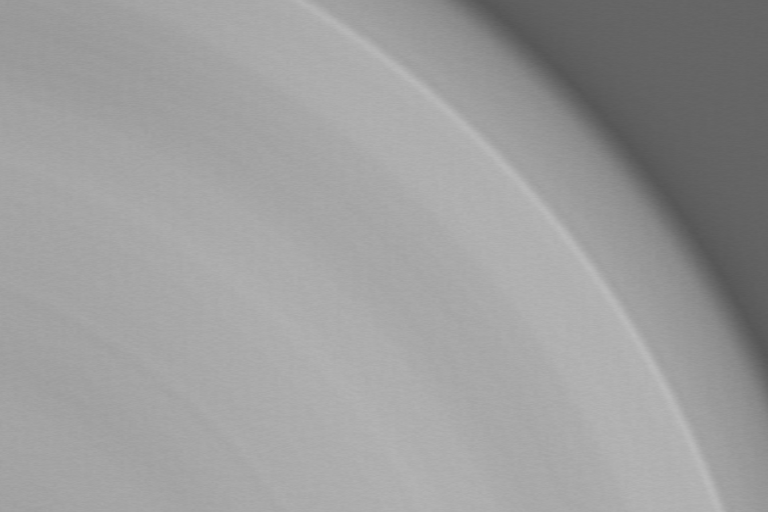
This texture is drawn by a Shadertoy shader. Its source:

```glsl
// Soft grey concentric disc bands with a bright ridge, a shaded rim and fine brushed grain.

float hash(vec2 p) {
    return fract(sin(dot(p, vec2(127.1, 311.7))) * 43758.5453);
}

float valueNoise(vec2 p) {
    vec2 cell = floor(p), f = fract(p);
    f = f * f * (3.0 - 2.0 * f);
    return mix(mix(hash(cell), hash(cell + vec2(1, 0)), f.x),
               mix(hash(cell + vec2(0, 1)), hash(cell + vec2(1, 1)), f.x), f.y);
}

// Bell-shaped band across the radius
float band(float r, float centre, float width) {
    float d = (r - centre) / width;
    return exp(-d * d);
}

// Broad and narrow rings on the disc face
float discTone(vec2 p, float r) {
    float tone = 0.638 + 0.036 * smoothstep(0.0, 0.75, p.x) + 0.012 * smoothstep(0.6, 1.3, p.x);
    tone -= 0.014 * smoothstep(0.5, 1.0, p.y) * (1.0 - smoothstep(0.2, 0.9, p.x));
    tone -= 0.024 * band(r, 1.68, 0.11);
    tone += 0.012 * band(r, 1.45, 0.12);
    tone += 0.008 * smoothstep(1.78, 1.82, r);
    tone -= 0.010 * band(r, 1.19, 0.012) + 0.012 * band(r, 1.08, 0.08);
    tone += 0.006 * band(r, 1.215, 0.01);

    // Faint grooves, finer at each octave
    for (float i = 0.0; i < 3.0; i++) {
        tone += 0.006 * (valueNoise(vec2(r * 18.0 * exp2(i), 7.0 + i)) - 0.5);
    }
    return tone;
}

// Outer lip, darkening as it curves down to the rim
float lipTone(float r) {
    float tone = mix(0.645, 0.59, smoothstep(1.96, 2.07, r));
    tone -= 0.08 * smoothstep(2.05, 2.15, r);
    return tone - 0.165 * smoothstep(2.105, 2.175, r);
}

void mainImage(out vec4 fragColor, in vec2 fragCoord) {
    vec2 p = fragCoord / iResolution.y;
    float r = length(p - vec2(-0.4355, -0.677));
    float pixel = 1.0 / iResolution.y;

    // Disc, ridge and lip
    float tone = mix(discTone(p, r), lipTone(r), smoothstep(1.955, 1.985, r));
    tone += 0.035 * band(r, 1.962, 0.007 + pixel);
    tone -= 0.012 * band(r, 1.982, 0.010);

    // Backdrop with a contact shadow beside the rim
    float backdrop = 0.398 - 0.055 * exp(-max(r - 2.17, 0.0) * 18.0);
    tone = mix(tone, backdrop, smoothstep(2.160 - pixel, 2.176 + pixel, r));

    // Horizontally brushed grain
    float grain = valueNoise(p * vec2(130.0, 420.0)) + 0.6 * valueNoise(p * vec2(260.0, 500.0) + 31.0);
    tone += 0.022 * (grain - 0.8) * mix(1.0, 0.6, smoothstep(2.1, 2.2, r));

    fragColor = vec4(vec3(tone), 1.0);
}
```
